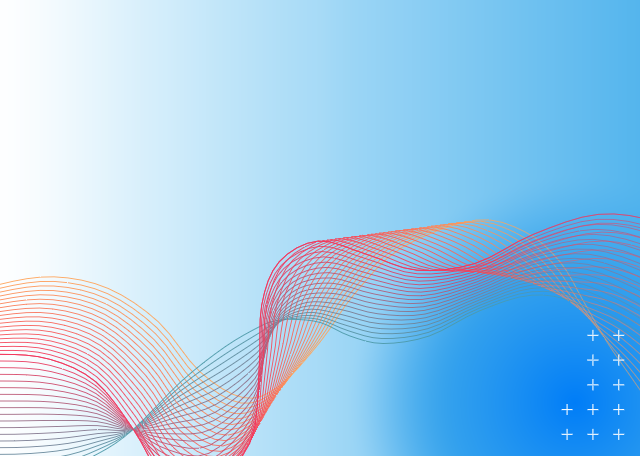
Write a Shadertoy shader that draws this background.

```glsl
const float CANVAS_WIDTH = 768.0;   // all lengths below are in this unit
const int KNOTS = 19;
const int STEPS = 4;                // straight pieces per span
const float FAMILY = 18.0;          // strand gaps between two guide curves
const float RIBBON_TOP = 300.0;
const float STRAND_HALF = 0.55;
const float STRAND_ALPHA = 0.95;
const float CULL_MARGIN = 12.0;

const vec3 ORANGE = vec3(1.00, 0.64, 0.35);
const vec3 RED    = vec3(0.95, 0.21, 0.36);
const vec3 TEAL   = vec3(0.30, 0.60, 0.66);
const vec3 SKY_PALE = vec3(0.79, 0.915, 0.98);
const vec3 SKY_MID  = vec3(0.64, 0.85, 0.965);
const vec3 SKY_DEEP = vec3(0.33, 0.71, 0.93);
const vec3 GLOW_CORE = vec3(0.0, 0.49, 0.97);
const vec3 GLOW_RIM  = vec3(0.30, 0.70, 0.91);
const vec2 GLOW_CENTER = vec2(690.0, 64.0);
const float GLOW_RADIUS = 275.0;

const vec2 PLUS_ORIGIN = vec2(680.5, 26.0);
const vec2 PLUS_PITCH = vec2(31.0, 29.7);
const float PLUS_ARM = 6.5;
const float PLUS_HALF = 0.65;

// Guide curves of the ribbon; equal indices are joined by the strands
const vec2 UPPER[KNOTS] = vec2[KNOTS](
    vec2(-60, 184), vec2(0, 206), vec2(65, 215), vec2(130, 201), vec2(190, 161),
    vec2(240, 101), vec2(292, 70), vec2(335, 84), vec2(385, 138), vec2(425, 194),
    vec2(482, 250), vec2(570, 283), vec2(630, 269), vec2(672, 233), vec2(700, 186),
    vec2(727, 139), vec2(755, 98), vec2(785, 56), vec2(810, 26));
const vec2 MIDDLE[KNOTS] = vec2[KNOTS](
    vec2(-70, 116), vec2(0, 122), vec2(60, 116), vec2(115, 89), vec2(160, 32),
    vec2(195, -24), vec2(243, -46), vec2(300, 16), vec2(311, 106), vec2(314, 181),
    vec2(335, 233), vec2(382, 258), vec2(440, 242), vec2(500, 223), vec2(570, 231),
    vec2(640, 266), vec2(718, 290), vec2(790, 280), vec2(850, 246));
const vec2 LOWER[KNOTS] = vec2[KNOTS](
    vec2(-70, -14), vec2(0, -22), vec2(70, -16), vec2(118, 3), vec2(160, 32),
    vec2(218, 90), vec2(270, 131), vec2(311, 155), vec2(330, 162), vec2(352, 164),
    vec2(385, 160), vec2(420, 144), vec2(460, 135), vec2(515, 144), vec2(575, 174),
    vec2(638, 193), vec2(695, 182), vec2(775, 136), vec2(840, 96));

vec2 spline(vec2 a, vec2 b, vec2 c, vec2 d, float s) {
    return b + 0.5 * s * (c - a + s * (2.0 * a - 5.0 * b + 4.0 * c - d
             + s * (3.0 * (b - c) + d - a)));
}

float cross2(vec2 a, vec2 b) { return a.x * b.y - a.y * b.x; }

float nonZero(float v) { return abs(v) < 1e-5 ? 1e-5 : v; }

float coverage(float dist, float pixel) {
    return clamp(0.5 - dist / pixel, 0.0, 1.0);
}

// Horizontal sky gradient with a round glow
vec3 background(vec2 p) {
    float x = p.x / CANVAS_WIDTH;
    vec3 sky = mix(vec3(1.0), SKY_PALE, smoothstep(-0.04, 0.36, x));
    sky = mix(sky, SKY_MID, smoothstep(0.25, 0.56, x));
    sky = mix(sky, SKY_DEEP, clamp((x - 0.50) / 0.5, 0.0, 1.0));
    float glow = clamp(1.0 - distance(p, GLOW_CENTER) / GLOW_RADIUS, 0.0, 1.0);
    sky = mix(sky, GLOW_RIM, smoothstep(0.0, 0.5, glow));
    return mix(sky, GLOW_CORE, pow(glow, 1.35));
}

// Strands of one patch: q and edges are relative to the first corner,
// "rung" crosses the strands, "edge" runs along them and turns by "turn"
vec3 drawPatch(vec3 color, vec2 q, vec2 rung, vec2 edge, vec2 turn,
               vec3 inkA, vec3 inkB, float alpha, float pixel) {
    // Strand positions passing through q solve a quadratic
    float a = -cross2(rung, turn);
    float b = cross2(q, turn) - cross2(rung, edge);
    float c = cross2(q, edge);
    float root = sqrt(max(b * b - 4.0 * a * c, 0.0));
    float w = -0.5 * (b + (b < 0.0 ? -root : root));
    vec2 t = vec2(w / nonZero(a), c / nonZero(w));
    t = floor(clamp(t, 0.0, 1.0) * FAMILY + 0.5) / FAMILY;
    for (int n = 0; n < 2; n++) {
        float s = n == 0 ? t.x : t.y;
        vec2 dir = edge + s * turn;
        vec2 rel = q - s * rung;
        float h = dot(rel, dir) / max(dot(dir, dir), 1e-4);
        float ink = coverage(length(rel - h * dir) - STRAND_HALF, pixel);
        ink *= float(h >= 0.0 && h < 1.0 && (n == 0 || t.x != t.y));
        color = mix(color, mix(inkA, inkB, s), alpha * ink);
    }
    return color;
}

// Patches between the guide curves, span by span
vec3 drawRibbon(vec3 color, vec2 p, float pixel) {
    float alpha = STRAND_ALPHA * mix(1.0, 0.62, smoothstep(530.0, 700.0, p.x));
    int spans = p.y > RIBBON_TOP ? 0 : KNOTS - 2;
    vec2 u0 = UPPER[0], u1 = UPPER[1], u2 = UPPER[2];
    vec2 m0 = MIDDLE[0], m1 = MIDDLE[1], m2 = MIDDLE[2];
    vec2 l0 = LOWER[0], l1 = LOWER[1], l2 = LOWER[2];
    for (int k = 1; k < spans; k++) {
        vec2 u3 = UPPER[k + 2], m3 = MIDDLE[k + 2], l3 = LOWER[k + 2];
        vec2 lo = min(min(min(u1, m1), l1), min(min(u2, m2), l2)) - CULL_MARGIN;
        vec2 hi = max(max(max(u1, m1), l1), max(max(u2, m2), l2)) + CULL_MARGIN;
        int steps = clamp(p, lo, hi) == p ? STEPS : 0;
        vec2 ua = u1, ma = m1, la = l1;
        for (int i = 1; i <= steps; i++) {
            float s = float(i) / float(STEPS);
            vec2 ub = spline(u0, u1, u2, u3, s);
            vec2 mb = spline(m0, m1, m2, m3, s);
            vec2 lb = spline(l0, l1, l2, l3, s);
            vec2 ue = ub - ua, me = mb - ma, le = lb - la;
            color = drawPatch(color, p - ma, la - ma, me, le - me, RED, TEAL, alpha, pixel);
            color = drawPatch(color, p - ua, ma - ua, ue, me - ue, ORANGE, RED, alpha, pixel);
            ua = ub; ma = mb; la = lb;
        }
        u0 = u1; u1 = u2; u2 = u3;
        m0 = m1; m1 = m2; m2 = m3;
        l0 = l1; l1 = l2; l2 = l3;
    }
    return color;
}

// Grid of plus signs: three columns, the first only two rows high
float plusGrid(vec2 p, float pixel) {
    vec2 cell = floor((p - PLUS_ORIGIN) / PLUS_PITCH + 0.5);
    vec2 last = vec2(2.0, cell.x < 0.5 ? 1.0 : 4.0);
    vec2 q = abs(p - PLUS_ORIGIN - clamp(cell, vec2(0.0), last) * PLUS_PITCH);
    float dist = max(min(q.x, q.y) - PLUS_HALF, max(q.x, q.y) - PLUS_ARM);
    return coverage(dist, pixel);
}

void mainImage(out vec4 fragColor, in vec2 fragCoord) {
    float pixel = CANVAS_WIDTH / iResolution.x;
    vec2 p = fragCoord * pixel;
    vec3 color = drawRibbon(background(p), p, pixel);
    color = mix(color, vec3(1.0), plusGrid(p, pixel));
    fragColor = vec4(color, 1.0);
}
```
